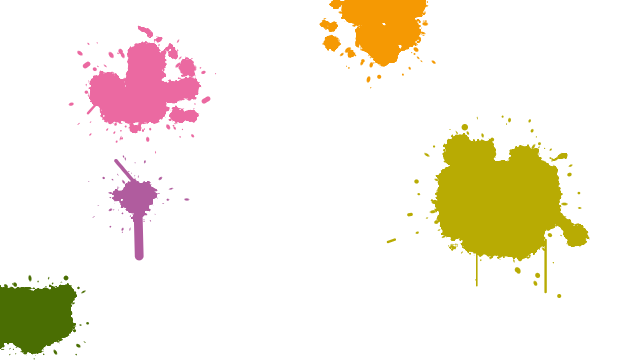
Give the GLSL for this background, as a WebGL 2 fragment shader.

```glsl
#version 300 es
precision highp float;
uniform vec2 u_resolution;
out vec4 outColor;

const vec3 PINK = vec3(0.92, 0.41, 0.63);
const vec3 PURPLE = vec3(0.69, 0.36, 0.62);
const vec3 ORANGE = vec3(0.96, 0.60, 0.01);
const vec3 OLIVE = vec3(0.72, 0.67, 0.01);
const vec3 GREEN = vec3(0.29, 0.43, 0.01);

float hash(vec2 p) {
  return fract(sin(dot(p, vec2(127.1, 311.7))) * 43758.5453);
}

float noise(vec2 p) {
  vec2 i = floor(p), f = fract(p);
  f = f * f * (3.0 - 2.0 * f);
  return mix(mix(hash(i), hash(i + vec2(1, 0)), f.x),
             mix(hash(i + vec2(0, 1)), hash(i + vec2(1, 1)), f.x), f.y);
}

float disc(vec2 p, float x, float y, float r) {
  return length(p - vec2(x, y)) - r;
}

// Capsule whose ends are ends.xy and ends.zw
float capsule(vec2 p, vec4 ends, float r) {
  vec2 a = p - ends.xy, b = ends.zw - ends.xy;
  return length(a - b * clamp(dot(a, b) / dot(b, b), 0.0, 1.0)) - r;
}

// Random drops flung outward from an elliptical rim
float spray(vec2 p, vec2 center, vec2 rim, float reach, float size, int count, float seed) {
  float d = 9.0;
  for (int i = 0; i < count; i++) {
    vec2 key = vec2(float(i), seed);
    float angle = 6.2832 * hash(key), far = hash(key + 17.3), big = hash(key + 41.7);
    vec2 dir = vec2(cos(angle), sin(angle));
    vec2 q = p - center - dir * rim * mix(0.95, reach, far * far);
    q = vec2(dot(q, dir), dot(q, vec2(-dir.y, dir.x)));
    q.x *= mix(0.4, 1.0, hash(key + 63.1));
    d = min(d, length(q) - size * mix(0.2, 1.0, big * big));
  }
  return d;
}

float pinkSplat(vec2 p, float rough) {
  float d = capsule(p, vec4(3.65, 7.45, 3.6, 6.7), 0.48);
  d = min(d, disc(p, 2.67, 6.77, 0.47));
  d = min(d, capsule(p, vec4(2.9, 6.34, 3.8, 6.36), 0.42));
  d = min(d, capsule(p, vec4(4.0, 6.65, 4.75, 6.8), 0.27));
  d = min(d, min(disc(p, 4.69, 7.31, 0.23), disc(p, 4.44, 6.12, 0.2)));
  d = min(d, min(disc(p, 4.79, 6.12, 0.17), disc(p, 4.33, 7.68, 0.13)));
  d = min(d, min(disc(p, 3.35, 5.8, 0.12), disc(p, 4.22, 7.79, 0.08)));
  d = min(d, min(disc(p, 3.94, 8.02, 0.08), capsule(p, vec4(3.5, 8.33, 3.78, 8.13), 0.06)));
  d = min(d + rough, capsule(p, vec4(2.2, 6.17, 2.45, 6.45), 0.03));
  d = min(d, capsule(p, vec4(2.13, 7.35, 2.2, 7.4), 0.06));
  d = min(d, capsule(p, vec4(5.1, 6.47, 5.2, 6.53), 0.06));
  return min(d, spray(p, vec2(3.55, 6.75), vec2(1.25, 1.0), 1.6, 0.06, 60, 3.0));
}

float purpleSplat(vec2 p, float rough) {
  float d = min(disc(p, 3.4, 4.06, 0.42), disc(p, 3.46, 3.65, 0.17));
  d = min(d, capsule(p, vec4(3.0, 4.1, 3.75, 4.15), 0.17));
  d = min(d, capsule(p, vec4(3.4, 4.3, 3.7, 4.35), 0.14)) + 1.4 * rough;
  d = min(d, capsule(p, vec4(3.45, 3.8, 3.48, 2.6), 0.11));
  d = min(d, capsule(p, vec4(2.9, 4.98, 3.35, 4.45), 0.045));
  return min(d, spray(p, vec2(3.4, 4.06), vec2(0.55, 0.5), 2.4, 0.03, 40, 7.0));
}

float orangeSplat(vec2 p, float rough) {
  float d = capsule(p, vec4(8.95, 8.8, 10.2, 8.9), 0.45);
  d = min(d, capsule(p, vec4(9.3, 8.1, 9.6, 7.8), 0.42));
  d = min(d, min(disc(p, 10.1, 8.25, 0.45), disc(p, 8.27, 7.94, 0.2)));
  d = min(d, min(disc(p, 8.13, 8.38, 0.1), disc(p, 8.33, 8.31, 0.11)));
  d = min(d, min(disc(p, 8.44, 8.92, 0.15), disc(p, 8.78, 7.63, 0.09)));
  d = min(d + rough, disc(p, 9.48, 7.08, 0.05));
  return min(d, spray(p, vec2(9.55, 8.5), vec2(1.1, 1.15), 1.5, 0.05, 45, 11.0));
}

float oliveSplat(vec2 p, float rough) {
  float d = capsule(p, vec4(11.75, 4.0, 13.2, 4.0), 0.85);
  d = min(d, capsule(p, vec4(12.1, 3.25, 13.0, 3.2), 0.65));
  d = min(d, capsule(p, vec4(11.6, 4.6, 13.4, 4.6), 0.42));
  d = min(d, capsule(p, vec4(11.3, 4.5, 11.35, 3.4), 0.37));
  d = min(d, capsule(p, vec4(13.65, 4.6, 13.65, 3.6), 0.33));
  d = min(d, capsule(p, vec4(11.5, 5.1, 12.1, 5.2), 0.3));
  d = min(d, min(disc(p, 11.5, 5.2, 0.43), disc(p, 13.1, 4.97, 0.42)));
  d = min(d, capsule(p, vec4(13.9, 3.6, 14.4, 3.1), 0.17));
  d = min(d, min(disc(p, 14.42, 3.1, 0.29), disc(p, 11.35, 2.8, 0.1)));
  d = min(d, capsule(p, vec4(13.8, 5.0, 14.1, 5.1), 0.06)) + rough;
  // Thin drips and stray drops
  d = min(d, capsule(p, vec4(11.92, 3.0, 11.92, 1.86), 0.02));
  d = min(d, capsule(p, vec4(13.64, 3.0, 13.64, 1.7), 0.03));
  d = min(d, min(disc(p, 11.62, 5.82, 0.08), disc(p, 13.98, 1.6, 0.05)));
  d = min(d, capsule(p, vec4(9.7, 2.95, 9.87, 3.01), 0.03));
  d = min(d, capsule(p, vec4(10.22, 3.63, 10.28, 3.64), 0.04));
  return min(d, spray(p, vec2(12.46, 3.95), vec2(1.6, 1.6), 1.4, 0.06, 60, 19.0));
}

float greenSplat(vec2 p, float rough) {
  float d = capsule(p, vec4(0.0, 1.35, 0.6, 1.4), 0.45);
  d = min(d, capsule(p, vec4(0.2, 1.0, 1.2, 1.0), 0.6));
  d = min(d, capsule(p, vec4(0.9, 1.45, 1.5, 1.5), 0.33));
  d = min(d, min(disc(p, 1.6, 1.62, 0.3), disc(p, 1.5, 0.85, 0.33)));
  d = min(d, min(disc(p, 0.75, 0.55, 0.42), disc(p, 0.03, 0.4, 0.1))) + rough;
  d = min(d, disc(p, 1.65, 2.05, 0.06));
  return min(d, spray(p, vec2(0.88, 1.04), vec2(1.0, 0.95), 1.4, 0.05, 45, 23.0));
}

vec3 paint(vec3 base, vec3 ink, float d, float pixel) {
  return mix(base, ink, clamp(0.5 - d / pixel, 0.0, 1.0));
}

void main() {
  // Canvas spans 16 by 9 units
  float pixel = 9.0 / u_resolution.y;
  vec2 p = gl_FragCoord.xy * pixel;
  float rough = 0.1 * (noise(p * 8.0) - 0.5) + 0.09 * (noise(p * 20.0) - 0.5);
  vec3 color = paint(vec3(1), PINK, pinkSplat(p, rough), pixel);
  color = paint(color, PURPLE, purpleSplat(p, rough), pixel);
  color = paint(color, ORANGE, orangeSplat(p, rough), pixel);
  color = paint(color, OLIVE, oliveSplat(p, rough), pixel);
  color = paint(color, GREEN, greenSplat(p, rough), pixel);
  outColor = vec4(color, 1.0);
}
```
